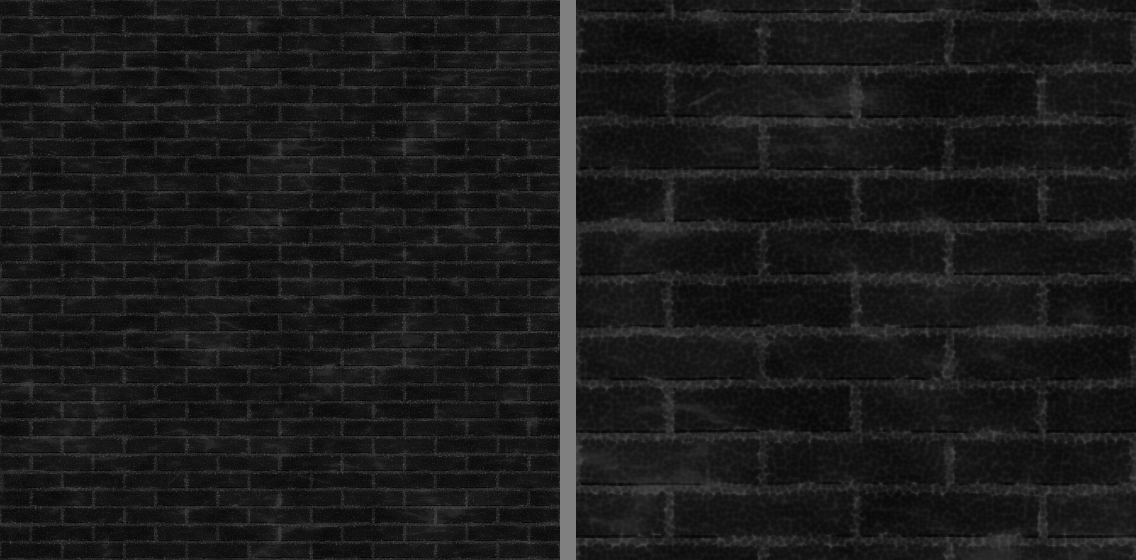
Left: the whole. Right: its middle third, enlarged.
Give the GLSL for this texture, as a three.js fragment shader.

```glsl
// Dark, sooty brick wall in running bond: box distances give bricks and mortar,
// periodic cellular noise adds stains, grain and drips, and bowed hashed strokes
// add pale scratches. Every layer wraps, so the square tiles seamlessly.
varying vec2 vUv;

const float TAU = 6.2831853;
const vec2 BRICKS = vec2(9.0, 32.0);         // repeats across and down
const vec2 MORTAR = vec2(0.0056, 0.0056);    // joint widths
const float COURSE_SHIFT = 0.001;            // lift of the bed joints
const float EDGE_SOFT = 0.0013;
const float EDGE_ROUGH = 0.0008;
const float SHADOW_WIDTH = 0.0013;           // dark line under each brick
const vec3 BRICK_COLOR = vec3(0.083);
const vec3 MORTAR_COLOR = vec3(0.168);
const vec3 WEAR_COLOR = vec3(0.23);
const float BRICK_VARIATION = 0.22;
const float STAIN_AMOUNT = 0.13;
const float BRUSH_AMOUNT = 0.09;
const float GRAIN_AMOUNT = 0.15;
const vec2 GRAIN_CELLS = vec2(330.0);
const int SCRATCHES = 26;

vec2 hash2(vec2 p) {
  vec3 q = fract(p.xyx * vec3(0.1031, 0.1030, 0.0973));
  q += dot(q, q.yzx + 33.33);
  return fract((q.xx + q.yz) * q.zy);
}

// Squared distance to the nearest scattered point, wrapping over the canvas
float cellular(vec2 uv, vec2 cells) {
  vec2 p = uv * cells;
  vec2 base = floor(p);
  float nearest = 2.0;
  for (int y = -1; y <= 1; y++) {
    for (int x = -1; x <= 1; x++) {
      vec2 cell = base + vec2(float(x), float(y));
      vec2 d = cell + hash2(mod(cell, cells) + cells.yx) - p;
      nearest = min(nearest, dot(d, d));
    }
  }
  return nearest;
}

// Cellular octaves, scaled to about zero mean and unit spread
float clouds(vec2 uv, vec2 cells) {
  float sum = 0.0;
  float weight = 0.5;
  for (int i = 0; i < 4; i++) {
    sum += weight * cellular(uv, cells);
    cells *= 2.0;
    weight *= 0.58;
  }
  return (sum - 0.25) / 0.11;
}

// Layered sines with whole frequencies
vec2 warp(vec2 uv) {
  return sin(TAU * (uv.yx * vec2(5.0, 4.0) + uv * 2.0))
       + 0.5 * sin(TAU * (uv.yx * vec2(13.0, 11.0) - uv * vec2(6.0, 7.0)))
       + 0.25 * sin(TAU * (uv.yx * vec2(31.0, 27.0) + uv * 17.0));
}

float boxDistance(vec2 p, vec2 halfSize) {
  vec2 d = abs(p) - halfSize;
  return length(max(d, 0.0)) + min(max(d.x, d.y), 0.0);
}

// Short bowed strokes with fading ends
float scratches(vec2 uv) {
  float mask = 0.0;
  for (int i = 0; i < SCRATCHES; i++) {
    float id = float(i);
    vec2 center = hash2(vec2(id, 17.0));
    vec2 shape = hash2(vec2(id, 53.0));
    vec2 look = hash2(vec2(id, 91.0));
    float angle = shape.x * TAU;
    vec2 axis = vec2(cos(angle), sin(angle));
    vec2 d = fract(uv - center + 0.5) - 0.5;
    vec2 p = vec2(dot(d, axis), dot(d, vec2(-axis.y, axis.x)));
    float reach = mix(0.012, 0.05, shape.y * shape.y);
    float bow = (look.x - 0.5) * 14.0 * p.x * p.x;
    float stroke = 1.0 - smoothstep(0.0004, 0.0019, abs(p.y - bow));
    stroke *= 1.0 - smoothstep(0.4, 1.0, abs(p.x) / reach);
    mask = max(mask, stroke * mix(0.25, 0.8, look.y));
  }
  return mask;
}

void main() {
  vec2 uv = vUv;
  vec2 bend = warp(uv);

  // Noise layers
  vec2 bent = uv + 0.012 * bend;
  float stain = clouds(bent, vec2(8.0, 10.0));
  float brush = clouds(uv + 0.004 * bend.yx, vec2(22.0, 64.0));
  float grain = (cellular(uv, GRAIN_CELLS) - 0.25) / 0.18;
  float patches = smoothstep(0.3, 0.75, cellular(bent, vec2(5.0)));
  float drips = smoothstep(0.5, 0.95, cellular(uv + 0.003 * bend, vec2(72.0, 16.0)));

  // Brick layout, every other course moved by half a brick
  vec2 grid = (uv - vec2(0.0, COURSE_SHIFT) + 0.0003 * bend) * BRICKS;
  grid.x += 0.5 * mod(floor(grid.y), 2.0);
  vec2 id = mod(floor(grid), BRICKS);
  vec2 local = (fract(grid) - 0.5) / BRICKS;
  vec2 halfSize = 0.5 / BRICKS - 0.5 * MORTAR;
  float edge = boxDistance(local, halfSize) + EDGE_ROUGH * (0.5 * grain + 0.4 * brush);
  float mortar = smoothstep(-EDGE_SOFT, EDGE_SOFT, edge);

  // Brick face: own tone, stains and paler rims
  float tone = 1.0 + BRICK_VARIATION * (hash2(id + 7.0).x - 0.5);
  tone += STAIN_AMOUNT * stain + BRUSH_AMOUNT * brush + GRAIN_AMOUNT * grain;
  tone += 0.16 * smoothstep(-0.005, 0.0, edge);
  vec3 color = BRICK_COLOR * max(tone, 0.35);

  // Mortar, faded by soot in places
  float dust = 1.0 + 0.11 * stain + 0.07 * brush + 0.16 * grain;
  color = mix(color, MORTAR_COLOR * clamp(dust, 0.5, 1.6), mortar);

  // Broken shadow line along the lower edge of each brick
  float line = 1.0 - smoothstep(0.3, 1.0, abs(local.y + halfSize.y) / SHADOW_WIDTH);
  line *= step(abs(local.x), halfSize.x) * smoothstep(-1.2, 0.8, stain - brush);
  color *= 1.0 - 0.6 * line;

  // Pale drips, scuffs and scratches
  float scuff = smoothstep(0.9, 2.6, 0.6 * stain + 0.8 * brush);
  float broken = clamp(0.65 + 0.25 * brush + 0.15 * grain, 0.0, 1.0);
  float wear = max(max(0.55 * drips * patches, 0.4 * scuff), scratches(uv) * broken);
  color = mix(color, WEAR_COLOR, 0.7 * wear);

  gl_FragColor = vec4(color, 1.0);
}
```
